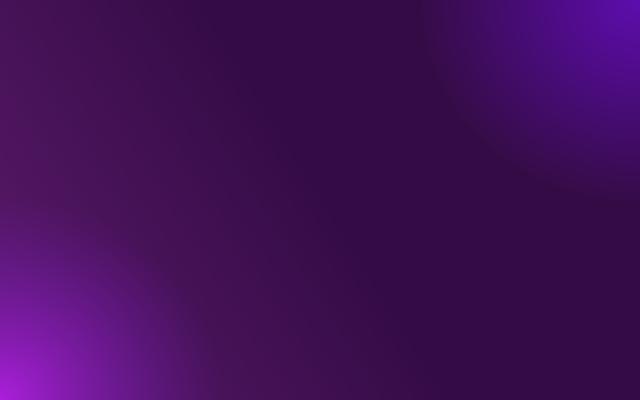
Reproduce this background procedurally as a Shadertoy shader.

```glsl
// Dark plum backdrop with a diagonal sheen and two soft corner glows.

const vec3 PLUM         = vec3(0.208, 0.045, 0.275);
const vec3 MULBERRY     = vec3(0.362, 0.104, 0.425);
const vec3 MAGENTA      = vec3(0.670, 0.120, 0.855);
const vec3 VIOLET       = vec3(0.420, 0.100, 0.680);
const vec3 INDIGO       = vec3(0.365, 0.050, 0.680);
const vec2 GLOW_RADII   = vec2(0.555, 0.510);
const float SHEEN_REACH = 0.5;

// Position along the diagonal: 0 at the lower left, 1 at the upper right.
float diagonal(vec2 p, vec2 size) {
    return dot(p, size) / dot(size, size);
}

// Blends an elliptical glow that shifts hue outward and fades linearly.
vec3 addGlow(vec3 base, vec2 p, vec2 center, vec2 radii, vec3 inner, vec3 outer) {
    float d = min(length((p - center) / radii), 1.0);
    return mix(base, mix(inner, outer, d), 1.0 - d);
}

void mainImage(out vec4 fragColor, in vec2 fragCoord) {
    // Canvas height is one unit
    vec2 size = vec2(iResolution.x / iResolution.y, 1.0);
    vec2 p = fragCoord / iResolution.y;

    // Diagonal sheen, ending halfway across
    float sheen = clamp(diagonal(p, size) / SHEEN_REACH, 0.0, 1.0);
    vec3 color = mix(MULBERRY, PLUM, sheen);

    // Corner glows
    color = addGlow(color, p, vec2(0.0), GLOW_RADII, MAGENTA, VIOLET);
    color = addGlow(color, p, size, GLOW_RADII, INDIGO, INDIGO);

    fragColor = vec4(color, 1.0);
}
```
